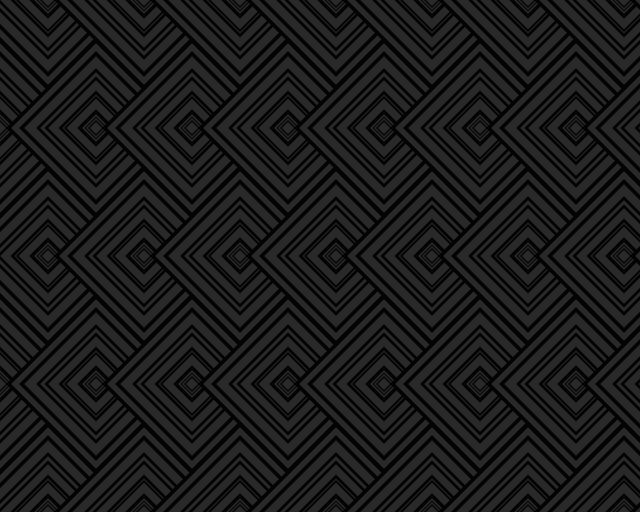
Give the GLSL for this pattern, as a WebGL 2 fragment shader.

```glsl
#version 300 es
precision highp float;

#define ROWS 4.0
#define PITCH 0.75
#define REACH 0.703
#define STRIPE_COUNT 9
#define GREY vec3(0.16)
#define BLACK vec3(0.01)

uniform vec2 u_resolution;
out vec4 fragColor;

// Inner and outer radius of each dark ring, in row heights
const vec2 STRIPES[STRIPE_COUNT] = vec2[STRIPE_COUNT](
    vec2(0.048, 0.063), vec2(0.078, 0.090), vec2(0.108, 0.147),
    vec2(0.230, 0.251), vec2(0.262, 0.293), vec2(0.373, 0.403),
    vec2(0.436, 0.467), vec2(0.560, 0.601), vec2(0.662, 0.703));

// Smoothed share of a pixel lying inside the given radius
float inside(float radius, float dist, float blur) {
    return clamp((radius - dist) / blur + 0.5, 0.0, 1.0);
}

// Concentric dark rings on grey
vec3 diamondColor(float dist, float blur) {
    float ink = 0.0;
    for (int i = 0; i < STRIPE_COUNT; i++) {
        ink += inside(STRIPES[i].y, dist, blur) - inside(STRIPES[i].x, dist, blur);
    }
    // The outline stays dark through its smoothed outer edge
    ink = max(ink, step(STRIPES[STRIPE_COUNT - 1].y - blur, dist));
    return mix(GREY, BLACK, clamp(ink, 0.0, 1.0));
}

void main() {
    float scale = ROWS / u_resolution.y;
    vec2 p = gl_FragCoord.xy * scale;
    float blur = 1.4 * scale;
    vec3 color = BLACK;

    // Rows are staggered by half a pitch; each diamond overlaps its left neighbour
    for (int j = 0; j < 2; j++) {
        float row = floor(p.y) + float(j);
        float shift = 0.5 * PITCH * (1.0 - mod(row, 2.0));
        float firstColumn = floor((p.x - shift) / PITCH);
        for (int k = 0; k < 2; k++) {
            vec2 center = vec2((firstColumn + float(k)) * PITCH + shift, row);
            vec2 offset = abs(p - center);
            float dist = offset.x + offset.y;
            color = mix(color, diamondColor(dist, blur), inside(REACH, dist, blur));
        }
    }
    fragColor = vec4(color, 1.0);
}
```
